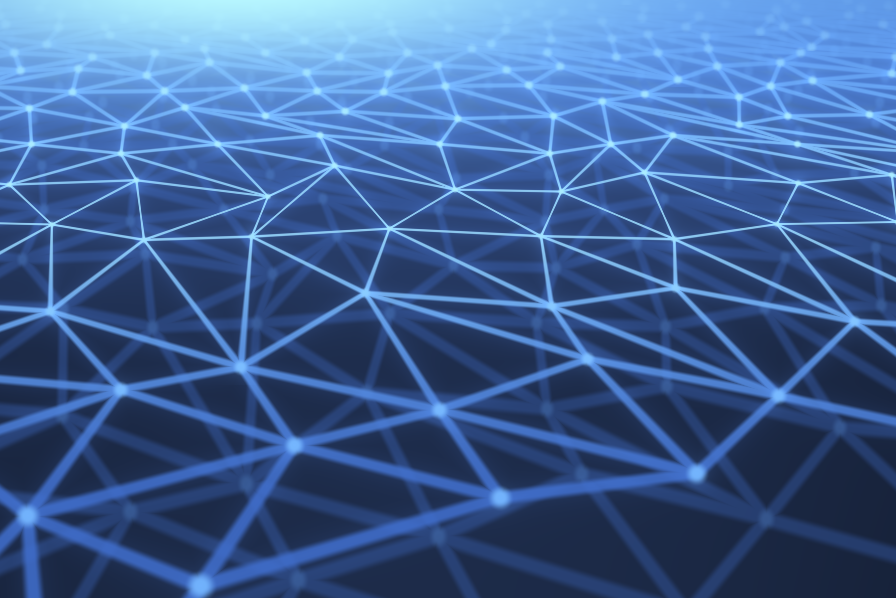
Reproduce this background procedurally as a Shadertoy shader.

```glsl
// Glowing triangulated mesh receding to a bright horizon, over its blurred reflection.
#define HORIZON 1.234
#define VANISH_X -0.049
#define COLUMN_STEP 0.34
#define ROW_STEP 0.25
#define FOCUS_Y 0.64
#define NEAR_BLUR 0.021
#define FAR_BLUR 0.011
#define THIN 0.0016
#define REFLECTION vec2(0.967, 1.23)
#define GLOW_CENTRE vec2(0.40, 1.04)

const vec3 NAVY  = vec3(0.112, 0.168, 0.285);
const vec3 SLATE = vec3(0.19, 0.295, 0.51);
const vec3 AZURE = vec3(0.39, 0.63, 0.95);
const vec3 COBALT = vec3(0.25, 0.43, 0.80);
const vec3 SKY   = vec3(0.43, 0.69, 1.00);
const vec3 ICE   = vec3(0.68, 0.93, 1.00);

// Plane coordinates (column, row) to the canvas, and back.
vec2 project(vec2 g) {
    float drop = 1.0 / max(0.89 + ROW_STEP * g.y, 0.1);
    return vec2(VANISH_X + drop * (0.14 + COLUMN_STEP * g.x), HORIZON - drop);
}

vec2 unproject(vec2 p) {
    float drop = HORIZON - p.y;
    return vec2(((p.x - VANISH_X) / drop - 0.14) / COLUMN_STEP,
                (1.0 / drop - 0.89) / ROW_STEP);
}

// Weight that singles out one row.
float rowAccent(float r, float row) { return exp(-3.0 * (r - row) * (r - row)); }

// Lattice node displaced by layered sines.
vec2 node(vec2 id) {
    float j = id.x, r = id.y;
    float nearWave = exp(-0.56 * r * r) * cos(1.8 * j + 1.96 - 1.61 * r);
    float shiftX = 0.11 + 0.17 * cos(1.82 * (r - 1.75))
                 + 0.18 * cos(1.05 * (j - 2.3 * r + 1.3)) + 0.35 * nearWave
                 + 0.12 * rowAccent(r, 3.0) * cos(1.6 * (j - 3.4));
    float shiftY = -0.14 - 0.27 * sin(1.571 * j) + 0.19 * nearWave
                 - 0.28 * smoothstep(0.0, 2.0, r) * cos(1.571 * r) * cos(2.6 * (j - 2.0))
                 + 0.1 * (1.0 - sin(1.571 * r)) * cos(1.257 * (j - 0.5))
                 + 0.22 * rowAccent(r, 0.0)
                 - rowAccent(r, 2.0) * (0.14 + 0.2 * cos(0.9 * (j - 0.2)));
    return project(id + vec2(shiftX, shiftY));
}

float segment(vec2 p, vec2 a, vec2 b) {
    vec2 ab = b - a;
    float t = clamp(dot(p - a, ab) / max(dot(ab, ab), 1e-6), 0.0, 1.0);
    return length(p - a - ab * t);
}

// Distance to the nearest edge (x) and to the nearest node (y).
vec2 meshDistance(vec2 p) {
    vec2 home = floor(unproject(p));
    vec2 nearest = vec2(10.0);
    for (int y = -1; y <= 1; y++)
    for (int x = -1; x <= 1; x++) {
        vec2 id = home + vec2(x, y);
        // The mesh ends along a stepped border at the near right.
        float past = id.y < 0.5 ? id.x - 3.0 * id.y : 0.0;
        if (past > 3.5) continue;
        vec2 a = node(id);
        vec2 b = node(id + vec2(1, 0));
        vec2 c = node(id + vec2(0, 1));
        vec2 d = node(id + vec2(1, 1));
        // Some cells are split along the other diagonal.
        bool flipped = cos(1.1 * (id.x - 2.0)) + cos(1.571 * (id.y - 0.5)) > 1.0;
        float diagonal = flipped ? segment(p, b, c) : segment(p, a, d);
        if (past > 2.5) diagonal = segment(p, a, d);
        else diagonal = min(diagonal, segment(p, a, b));
        nearest = min(nearest, vec2(min(diagonal, segment(p, a, c)), length(p - a)));
    }
    return nearest;
}

float softDisc(float dist, float radius) {
    return 1.0 - smoothstep(0.35 * radius, 1.4 * radius, dist);
}

vec3 backdrop(vec2 p) {
    vec3 color = mix(NAVY, SLATE, smoothstep(0.32, 0.82, p.y));
    color = mix(color, AZURE, smoothstep(0.65, 1.03, p.y));
    float side = (p.x - 0.7) / 0.75;
    return color * (1.0 - 0.18 * side * side * (1.0 - 0.7 * p.y));
}

void mainImage(out vec4 fragColor, in vec2 fragCoord) {
    vec2 p = fragCoord / iResolution.y;
    vec3 color = backdrop(p);

    // Depth of field, sharp along one band
    float below = max(FOCUS_Y - p.y, 0.0);
    float above = max(p.y - FOCUS_Y, 0.0);
    float width = max(THIN + NEAR_BLUR * below + FAR_BLUR * above, 0.6 / iResolution.y);
    float focus = exp(-pow((below + above) / 0.13, 2.0));
    float fade = 1.0 - smoothstep(0.86, 1.04, p.y);

    // Blurred reflection
    vec2 mirrored = vec2(0.684 + (p.x - 0.684) / REFLECTION.x,
                         HORIZON - (HORIZON - p.y) / REFLECTION.y);
    vec2 ghost = meshDistance(mirrored);
    float ghostWidth = 0.007 + 0.008 * below;
    color = mix(color, COBALT, 0.33 * fade * softDisc(ghost.x, ghostWidth));
    color = mix(color, SKY, 0.2 * fade * softDisc(ghost.y, 1.2 * ghostWidth));

    // Sharp mesh with its halo
    vec2 mesh = meshDistance(p);
    vec3 lineColor = mix(SKY, COBALT, smoothstep(0.05, 0.5, below));
    lineColor = mix(lineColor, ICE, 0.75 * focus);
    float presence = mix(0.85, 0.45, smoothstep(0.1, 0.36, above));
    color += COBALT * 0.13 * fade * exp(-mesh.x / (0.008 + width));
    color = mix(color, lineColor, presence * fade * softDisc(mesh.x, width));

    // Nodes
    float nodePresence = fade * mix(0.9, 0.35, smoothstep(0.12, 0.34, above));
    vec3 nodeColor = mix(SKY, ICE, 0.1 + 0.9 * exp(-below * 7.0));
    color += SKY * 0.22 * nodePresence * exp(-mesh.y / 0.012);
    color = mix(color, nodeColor, nodePresence * softDisc(mesh.y, 0.0022 + 1.25 * width));

    // Light at the horizon
    vec2 spread = (p - GLOW_CENTRE) / vec2(0.55, 0.14);
    color = mix(color, vec3(0.74, 0.99, 1.0), exp(-dot(spread, spread)));
    fragColor = vec4(clamp(color, 0.0, 1.0), 1.0);
}
```
